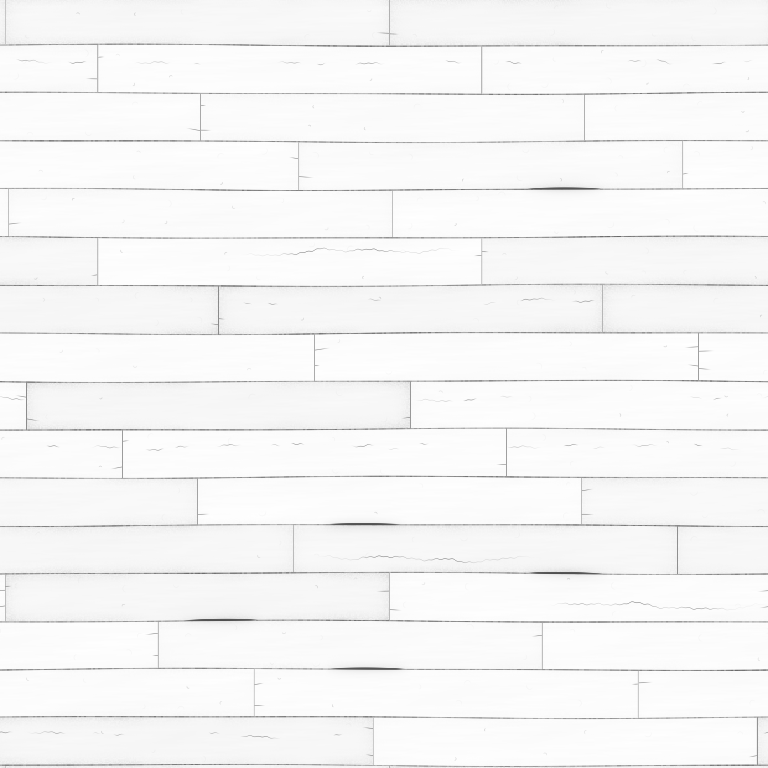
Reproduce this texture procedurally as a three.js fragment shader.

```glsl
varying vec2 vUv;

const float ROWS = 16.0;
const float COLS = 2.0;
const float ROW_SHIFT = 0.055;
const float SEAM_BEND = 0.026;
const float SEAM_HALF = 0.0003;
const float HAIR_HALF = 0.0001;
const float LINE_SOFT = 0.0011;
const float GRAIN = 0.0035;
const float CLOUD = 0.007;
const float GRIME = 0.16;
const float CRACKED_SHARE = 0.45;
const float TAU = 6.2831853;
const vec3 BOARD = vec3(0.990);
const vec3 GREY_BOARD = vec3(0.962);
const vec3 INK = vec3(0.18);

float hash(vec2 p) {
  return fract(sin(dot(p, vec2(127.1, 311.7))) * 4375.85);
}

// Layered sines, periodic over x = 0..1
float waves(float x, float seed) {
  float a = x * TAU;
  return 0.5 * sin(a + seed) + 0.3 * sin(3.0 * a + seed * 2.3) + 0.2 * sin(7.0 * a + seed * 3.7);
}

// Uneven fine wobble for splits
float jagged(float x, float seed) {
  return 0.5 * sin(x * 61.0 + seed) + 0.3 * sin(x * 137.0 + seed * 2.0) + 0.3 * sin(x * 293.0 + seed * 5.0);
}

float stroke(float d, float halfWidth) {
  return 1.0 - smoothstep(halfWidth, halfWidth + LINE_SOFT, abs(d));
}

// Quarter-plank stagger with drift in some rows
float stagger(float row) {
  float drift = 0.055 * step(6.0, row) * step(row, 9.0);
  drift += 0.148 * step(13.0, row) + 0.06 * step(15.0, row);
  float early = row - 3.0;
  drift += (0.014 - 0.0058 * early * early) * step(abs(early), 2.5);
  return 0.25 * row + 0.014 + drift;
}

// Broken slanted strokes or one long winding split
float cracks(vec2 uv, vec2 id) {
  float seed = hash(id + 5.3) * TAU;
  float along = uv.x * 9.0 + 0.25 * sin(uv.x * 21.0 + seed);
  float cell = floor(along);
  float t = fract(along);
  vec2 key = vec2(cell + id.x * 17.0, id.y);
  float level = 0.36 + 0.12 * (hash(key + 3.1) - 0.5) + 0.28 * (t - 0.5) * (hash(key) - 0.4);
  level += 0.028 * jagged(uv.x, seed + cell);
  float start = 0.35 * hash(key + 1.4);
  float finish = start + mix(0.3, 0.65, hash(key + 8.8));
  float window = smoothstep(start, start + 0.15, t) * (1.0 - smoothstep(finish - 0.2, finish, t));
  float broken = stroke((uv.y - level) / ROWS, HAIR_HALF) * window * step(0.35, hash(key + 7.7));

  float path = mix(0.32, 0.66, step(0.6, hash(id + 8.2))) + 0.11 * waves(uv.x * 0.9, seed);
  path += 0.03 * jagged(uv.x, seed);
  float from = 0.4 * hash(id + 2.6);
  float span = smoothstep(from, from + 0.15, uv.x) * (1.0 - smoothstep(from + 0.35, from + 0.6, uv.x));
  float winding = stroke((uv.y - path) / ROWS, HAIR_HALF) * span;
  float fade = 0.65 + 0.35 * sin(uv.x * 37.0 + seed);
  return mix(broken * 0.32, winding * 0.36, step(0.55, hash(id + 1.9))) * fade;
}

// Small partial rings scattered one per cell
float knots(vec2 uv, vec2 id) {
  vec2 grid = uv * vec2(8.0, 2.0);
  vec2 key = floor(grid) + id * vec2(23.0, 7.0);
  vec2 center = 0.25 + 0.5 * vec2(hash(key), hash(key + 4.4));
  vec2 d = (fract(grid) - center) / vec2(8.0 * COLS, 2.0 * ROWS);
  float radius = mix(0.0015, 0.005, hash(key + 9.1));
  float arc = smoothstep(-0.2, 0.8, sin(atan(d.y, d.x) + hash(key + 6.0) * TAU));
  float faint = mix(0.14, 0.025, smoothstep(0.0018, 0.0028, radius));
  return stroke(length(d) - radius, HAIR_HALF) * arc * faint * step(0.6, hash(key + 2.2));
}

void main() {
  // Gently bent seams divide the rows
  float y = (1.0 - vUv.y) * ROWS + ROW_SHIFT;
  float seam = floor(y + 0.5);
  float seamId = mod(seam, ROWS);
  float swing = vUv.x * TAU;
  float bend = 0.7 * sin(swing + seamId * 0.4 + 3.4) + 0.3 * sin(2.0 * swing + seamId * 2.4);
  float dy = y - seam - SEAM_BEND * bend;
  float row = mod(seam - 1.0 + step(0.0, dy), ROWS);

  // Plank coordinates
  float x = vUv.x * COLS - stagger(row);
  vec2 id = vec2(mod(floor(x), COLS), row);
  vec2 uv = vec2(fract(x), fract(y));
  float jointId = mod(floor(x + 0.5), COLS);
  float endDist = min(uv.x, 1.0 - uv.x);
  float grey = smoothstep(0.4, 0.95, hash(id + 11.3));

  // Board tint, broad clouds and fine grain
  vec3 color = mix(BOARD, GREY_BOARD, grey * 0.75);
  float seed = hash(id) * TAU;
  float warp = 2.5 * waves(uv.x, seed);
  float grain = sin(uv.y * 34.0 + warp) + 0.6 * sin(uv.y * 81.0 - warp * 2.0 + uv.x * 9.0);
  color += GRAIN * grain * (0.5 + 0.5 * waves(uv.x * 2.0 + uv.y, id.y));
  color += CLOUD * waves(uv.x * 0.8 + 0.3 * uv.y, seed + 2.0) * sin(uv.y * 5.0 + seed);

  // Soft speckled grime along the edges
  float speckle = 0.35 + 0.65 * hash(floor(vUv * 620.0));
  float rim = exp(-abs(dy) * 11.0) + 0.6 * exp(-endDist * 60.0);
  float patchy = 0.5 + 0.5 * waves(vUv.x * 2.0, row * 1.7);
  float ink = GRIME * rim * speckle * patchy * (0.2 + 0.8 * grey);

  // Cracks, knots and end splits
  ink += cracks(uv, id) * step(1.0 - CRACKED_SHARE, hash(id + 14.6));
  ink += knots(uv, id);
  float side = step(0.5, uv.x);
  for (float i = 0.0; i < 2.0; i++) {
    vec2 key = id + vec2(side * 5.0 + i * 9.0, 20.0);
    float level = 0.22 + 0.45 * i + 0.16 * hash(key) + 3.0 * endDist * (hash(key + 6.0) - 0.5);
    float tick = stroke((uv.y - level) / ROWS, HAIR_HALF);
    float reach = mix(0.015, 0.045, hash(key + 8.0));
    ink += 0.34 * tick * (1.0 - smoothstep(0.3 * reach, reach, endDist)) * step(0.6, hash(key + 3.0));
  }

  // Rough seams and butt joints
  float rough = 0.75 + 0.4 * hash(vec2(floor(vUv.x * 330.0), seamId));
  float seamInk = (0.47 + 0.16 * waves(vUv.x, seamId * 4.1 + 1.0)) * rough;
  ink = max(ink, seamInk * stroke(dy / ROWS, SEAM_HALF));
  float jointInk = mix(0.24, 0.56, hash(vec2(jointId, row) + 31.0));
  ink = max(ink, jointInk * stroke(endDist / COLS, HAIR_HALF));

  // Lens-shaped open gaps on a few seams
  float order = mod(seamId, 11.0);
  float gapX = (vUv.x - 0.5 - 0.26 * sin(2.1 * order - 0.1)) / 0.056;
  float lens = max(0.0, 1.0 - gapX * gapX);
  float hasGap = step(11.0, seamId) * step(seamId, 14.0) + step(abs(seamId - 4.0), 0.5);
  float gap = stroke(dy / ROWS + 0.0009 * lens, 0.0009 * lens) * smoothstep(0.0, 0.6, lens);
  ink = max(ink, 0.72 * hasGap * gap);
  ink += 0.12 * hasGap * lens * exp(-abs(dy) * 14.0);

  gl_FragColor = vec4(mix(color, INK, clamp(ink, 0.0, 1.0)), 1.0);
}
```
